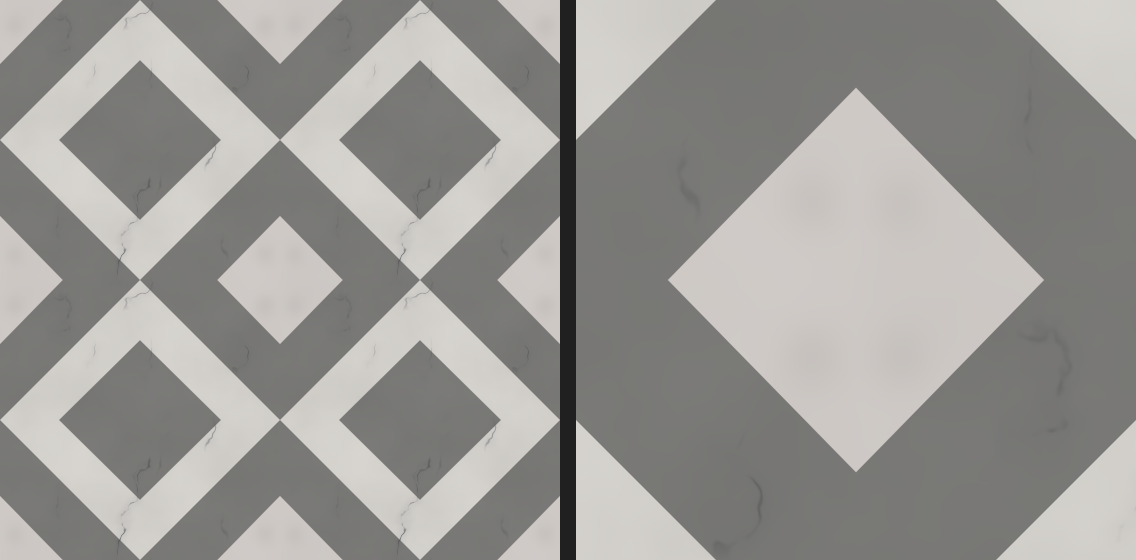
Left, the full canvas; right, a detail of the centre.
Reproduce this pattern procedurally as a Shadertoy shader.

```glsl
// Marble floor of framed diamonds: light rings on grey, small pale diamonds between them.

const float CELLS = 2.0;                        // repeats across and down
const vec2 RING_RADII = vec2(0.5, 0.5);         // half-diagonals, in cells
const vec2 CORE_RADII = vec2(0.289, 0.285);
const vec2 INSET_RADII = vec2(0.224, 0.229);
const vec3 GREY = vec3(0.472, 0.470, 0.461);
const vec3 LIGHT = vec3(0.824, 0.814, 0.796);
const vec3 PALE = vec3(0.805, 0.786, 0.772);
const vec3 VEIN_TINT = vec3(0.46, 0.45, 0.42);  // how much a vein darkens
const float CLOUD_AMOUNT = 0.035;
const float VEIN_WIDTH = 0.0035;
const float VEIN_LEAN = 0.22;
const float VEIN_WOBBLE = 0.075;
const vec2 SMUDGE_OFFSET = vec2(0.052, 0.092);

// Vein centre x, y, half length, strength
const int VEIN_COUNT = 11;
const vec4 VEINS[VEIN_COUNT] = vec4[](
    vec4(0.46, 0.14, 0.22, 0.75), vec4(0.20, 0.86, 0.11, 0.50),
    vec4(0.53, 0.70, 0.11, 0.40), vec4(0.86, 0.74, 0.09, 0.50),
    vec4(0.76, 0.45, 0.07, 0.50), vec4(0.21, 0.20, 0.10, 0.40),
    vec4(0.52, 0.32, 0.06, 0.80), vec4(0.48, 0.95, 0.07, 0.45),
    vec4(0.33, 0.73, 0.06, 0.35), vec4(0.60, 0.38, 0.10, 0.35),
    vec4(0.82, 0.12, 0.06, 0.30));

// Random unit gradient for a lattice point
vec2 latticeGradient(vec2 cell) {
    uvec2 c = uvec2(cell);
    uint h = c.x * 1597u + c.y * 51749u + 917u;
    h = (h ^ (h >> 15)) * 73471u;
    h = (h ^ (h >> 13)) * 26699u;
    float angle = float((h >> 8) & 1023u) * 6.28318 / 1024.0;
    return vec2(cos(angle), sin(angle));
}

// Gradient noise that wraps once per cell
float wrappedNoise(vec2 p, float period) {
    p *= period;
    vec2 i = floor(p), f = fract(p);
    vec2 u = f * f * f * (f * (f * 6.0 - 15.0) + 10.0);
    vec2 lo = mod(i, period), hi = mod(i + 1.0, period);
    float a = dot(latticeGradient(lo), f);
    float b = dot(latticeGradient(vec2(hi.x, lo.y)), f - vec2(1.0, 0.0));
    float c = dot(latticeGradient(vec2(lo.x, hi.y)), f - vec2(0.0, 1.0));
    float d = dot(latticeGradient(hi), f - 1.0);
    return mix(mix(a, b, u.x), mix(c, d, u.x), u.y);
}

float fbm(vec2 p, float period) {
    float sum = 0.0, gain = 1.0;
    for (int i = 0; i < 4; i++) {
        sum += gain * wrappedNoise(p, period);
        period *= 2.0;
        gain *= 0.5;
    }
    return sum;
}

// Signed distance to a diamond with the given half-diagonals
float diamond(vec2 p, vec2 radii) {
    return (dot(abs(p), 1.0 / radii) - 1.0) / length(1.0 / radii);
}

// Broken, wandering dark threads with a soft stain around them
float veining(vec2 p, float pixel) {
    float wobble = VEIN_WOBBLE * fbm(p + 0.37, 7.0);
    float breaks = smoothstep(-0.25, 0.25, fbm(p + 0.71, 12.0));
    float width = max(VEIN_WIDTH, 0.6 * pixel);
    float total = 0.0;
    for (int i = 0; i < VEIN_COUNT; i++) {
        vec4 v = VEINS[i];
        vec2 d = p - v.xy;
        d -= round(d);
        float across = d.x - VEIN_LEAN * d.y + wobble;
        float along = 1.0 - smoothstep(0.35, 1.0, abs(d.y) / v.z);
        float thread = exp(-pow(across / width, 2.0)) * breaks;
        float stain = 0.12 * exp(-pow(across / 0.025, 2.0));
        total += v.w * along * (thread + stain);
    }
    return min(total, 1.0);
}

void mainImage(out vec4 fragColor, in vec2 fragCoord) {
    vec2 p = fract(fragCoord / iResolution.xy * CELLS);
    float pixel = CELLS / min(iResolution.x, iResolution.y);
    vec2 fromCentre = p - 0.5;
    vec2 fromCorner = 0.5 - abs(fromCentre);

    // Coverage of each inlay
    float edge = 0.7 * pixel;
    float ring = 1.0 - smoothstep(-edge, edge, diamond(fromCentre, RING_RADII));
    float core = 1.0 - smoothstep(-edge, edge, diamond(fromCentre, CORE_RADII));
    float inset = 1.0 - smoothstep(-edge, edge, diamond(fromCorner, INSET_RADII));

    vec3 color = mix(GREY, LIGHT, ring * (1.0 - core));
    color = mix(color, PALE, inset);

    // Marble clouds and veins, with mirrored smudges in the small diamonds
    float clouds = fbm(p, 4.0);
    vec2 smudgePos = (fromCorner - SMUDGE_OFFSET) / vec2(0.035, 0.04);
    float smudge = inset * exp(-dot(smudgePos, smudgePos));
    float vein = veining(p, pixel) * (1.0 - inset);
    color *= 1.0 + CLOUD_AMOUNT * clouds * mix(1.0, 0.4, inset);
    color *= 1.0 - 0.035 * smudge;
    color *= 1.0 - VEIN_TINT * vein * mix(0.6, 1.0, ring * (1.0 - core));

    fragColor = vec4(color, 1.0);
}
```
